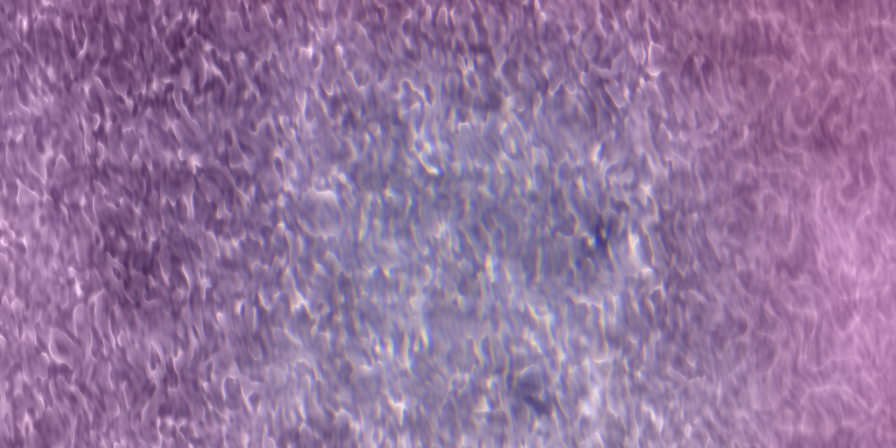
Write a Shadertoy shader that draws this texture.

```glsl
// Violet frosted surface: short leaning bright creases over a blue-grey central glow.

const vec3 VIOLET     = vec3(0.555, 0.405, 0.580);
const vec3 MAUVE      = vec3(0.620, 0.425, 0.605);
const vec3 BLUE_GREY  = vec3(0.560, 0.515, 0.645);
const vec3 LAVENDER   = vec3(0.660, 0.600, 0.715);
const vec3 LILAC      = vec3(0.660, 0.505, 0.670);
const vec3 ORCHID     = vec3(0.730, 0.510, 0.705);
const vec3 PLUM       = vec3(0.445, 0.300, 0.465);
const vec3 INDIGO     = vec3(0.410, 0.370, 0.560);
const vec3 ROSE       = vec3(0.575, 0.365, 0.530);
const vec3 EDGE_TINT  = vec3(1.00, 0.98, 0.90);
const vec3 GLOW_TINT  = vec3(1.02, 1.02, 0.72);

const vec2 CREASE_FREQ = vec2(26.0, 12.5);  // cells per canvas height
const vec2 GRAIN_FREQ  = vec2(50.0, 25.0);
const vec2 FIBRE_FREQ  = vec2(92.0, 42.0);
const vec2 DIMPLE_FREQ = vec2(15.0, 12.0);
const float WARP_FREQ  = 9.0;
const float WARP       = 0.018;
const float LEAN       = 0.14;
const float SHARPNESS  = 7.5;
const float FRINGE     = 0.0065;            // colour separation in the glow
const float CONTRAST_LEFT  = 0.30;
const float CONTRAST_RIGHT = 0.22;
const float CLOUD = 0.12;
const float STRAND_GAIN = 0.13;

// Unit gradient from an integer lattice hash
vec2 gradient(vec2 cell) {
    uvec2 k = uvec2(ivec2(cell));
    uint h = k.x * 1597u + k.y * 51749u;
    h = (h ^ (h >> 15u)) * 73133u;
    h = (h ^ (h >> 13u)) * 91193u;
    h ^= h >> 16u;
    float angle = float(h & 65535u) / 65536.0 * 6.28319;
    return vec2(cos(angle), sin(angle));
}

// Gradient noise, roughly -0.7 to 0.7
float noise(vec2 p) {
    vec2 i = floor(p), f = p - i;
    vec2 u = f * f * f * (f * (f * 6.0 - 15.0) + 10.0);
    vec2 e = vec2(1.0, 0.0);
    float low  = mix(dot(gradient(i), f),
                     dot(gradient(i + e.xy), f - e.xy), u.x);
    float high = mix(dot(gradient(i + e.yx), f - e.yx),
                     dot(gradient(i + e.xx), f - e.xx), u.x);
    return mix(low, high, u.y);
}

float blob(vec2 uv, vec2 centre, vec2 radius) {
    vec2 d = (uv - centre) / radius;
    return exp(-dot(d, d));
}

// Bright line along the zero crossings of a noise value
float crest(float n) {
    return exp(-SHARPNESS * abs(n));
}

// Soft wavy upright band, bowed sideways about its middle
float strand(vec2 p, vec2 centre, float halfHeight, float bow) {
    vec2 d = p - centre;
    float t = d.y / halfHeight;
    d.x -= bow * (1.0 - t * t) + 0.012 * sin(9.0 * t);
    return exp(-d.x * d.x / 0.00025 - t * t * t * t);
}

// Signed brightness of the surface; softness favours round dimples
float relief(vec2 p, float softness) {
    vec2 w = p * WARP_FREQ;
    vec2 q = p + WARP * vec2(noise(w), noise(w + 31.7));
    q.x += LEAN * q.y;
    float body  = noise(q * CREASE_FREQ);
    float grain = noise(q * GRAIN_FREQ + 17.3);
    float fibre = noise(q * FIBRE_FREQ + 53.1);
    float dimple = noise(q * DIMPLE_FREQ + 80.5);
    float patches = clamp(0.9 + 1.4 * noise(q * DIMPLE_FREQ + 7.9), 0.2, 1.6);

    // Creases broken up by the grain, with short flecks between
    float creases = crest(body + 0.4 * grain + 0.15 * fibre)
                  * smoothstep(-0.45, 0.30, grain + 0.4 * fibre);
    float flecks = smoothstep(0.10, 0.65, noise(q * CREASE_FREQ * 1.3 + 41.0) + 0.4 * grain);
    float lines = (0.78 * creases + 0.35 * flecks) * patches;
    float dimples = crest(dimple + 0.25 * body);
    return mix(lines, 0.45 * dimples + 0.40 * lines, softness)
         + 0.25 * dimple + 0.30 * grain + 0.36 * fibre - 0.20;
}

// Broad colour fields
vec3 backdrop(vec2 uv, float glow) {
    vec3 col = mix(VIOLET, MAUVE, smoothstep(0.65, 0.95, uv.x));
    col = mix(col, ORCHID, 0.90 * blob(uv, vec2(1.0, 0.35), vec2(0.15, 0.38)));
    col = mix(col, LILAC, 0.75 * blob(uv, vec2(0.0, 0.32), vec2(0.11, 0.40)));
    col = mix(col, LILAC, 0.55 * blob(uv, vec2(0.18, 0.0), vec2(0.25, 0.25)));
    col = mix(col, ROSE, 0.80 * blob(uv, vec2(0.55, 1.05), vec2(0.42, 0.16)));
    col = mix(col, ROSE, 0.75 * blob(uv, vec2(0.88, 0.90), vec2(0.14, 0.26)));
    col = mix(col, PLUM, 0.65 * blob(uv, vec2(0.19, 0.86), vec2(0.11, 0.24)));
    col = mix(col, PLUM, 0.55 * blob(uv, vec2(0.155, 0.43), vec2(0.06, 0.24)));
    col = mix(col, PLUM, 0.30 * blob(uv, vec2(0.81, 0.36), vec2(0.05, 0.30)));
    col = mix(col, BLUE_GREY, glow);
    col = mix(col, LAVENDER, 0.70 * blob(uv, vec2(0.60, 0.06), vec2(0.24, 0.26)));
    col = mix(col, LAVENDER, 0.50 * blob(uv, vec2(0.71, 0.49), vec2(0.04, 0.17)));
    col = mix(col, LAVENDER, 0.45 * blob(uv, vec2(0.34, 0.18), vec2(0.06, 0.13)));
    col = mix(col, INDIGO, 0.70 * blob(uv, vec2(0.667, 0.47), vec2(0.02, 0.045)));
    col = mix(col, INDIGO, 0.60 * blob(uv, vec2(0.59, 0.12), vec2(0.022, 0.06)));
    return col;
}

void mainImage(out vec4 fragColor, in vec2 fragCoord) {
    vec2 uv = fragCoord / iResolution.xy;
    vec2 p = fragCoord / iResolution.y;
    float glow = min(1.0, 1.25 * blob(uv, vec2(0.52, 0.40), vec2(0.235, 0.50)));
    float softness = smoothstep(0.70, 0.86, uv.x);

    // Split the creases into yellow and blue edges within the glow
    vec2 split = vec2(FRINGE * glow, 0.0);
    vec3 light = vec3(relief(p + split, softness), relief(p + 0.4 * split, softness),
                      relief(p - split, softness));
    float contrast = mix(CONTRAST_LEFT, CONTRAST_RIGHT, softness) * (1.0 - 0.1 * glow);
    float cloud = CLOUD * (noise(p * 5.0 + 3.0) + 0.7 * noise(p * 11.0 + 23.0));

    // Longer folds
    float folds = strand(p, vec2(1.11, 0.76), 0.16, 0.02) + strand(p, vec2(1.40, 0.60), 0.16, 0.05)
                + strand(p, vec2(1.32, 0.12), 0.15, 0.01);
    vec3 tint = mix(EDGE_TINT, GLOW_TINT, glow);
    vec3 col = backdrop(uv, glow) + cloud + tint * (contrast * light + STRAND_GAIN * folds);
    fragColor = vec4(clamp(col, 0.0, 1.0), 1.0);
}
```
